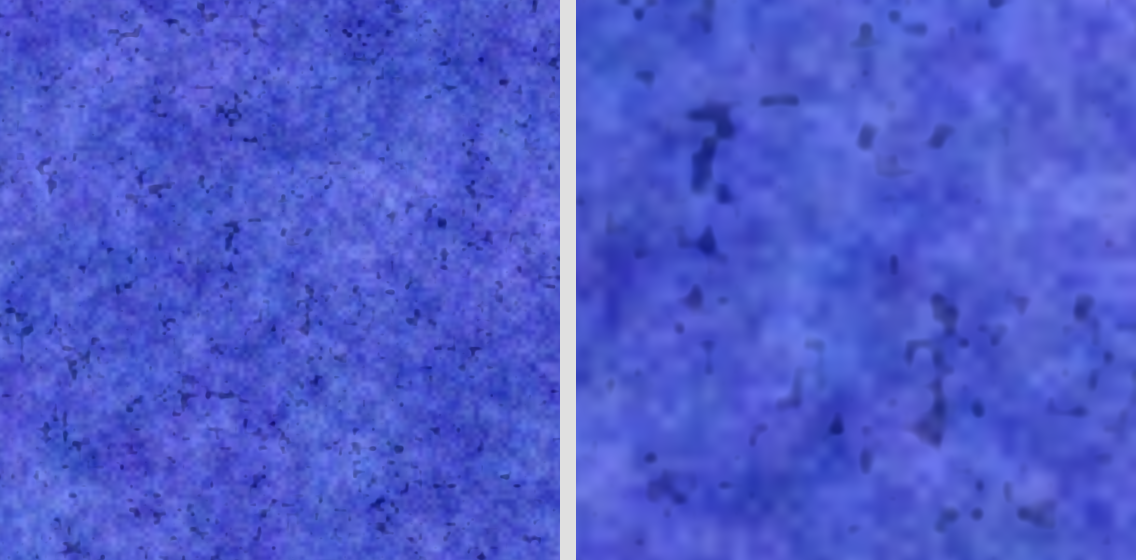
Left: the whole. Right: its middle third, enlarged.
This texture is drawn by a WebGL 2 fragment shader. Its source:

```glsl
#version 300 es
precision highp float;

#define BASE_COLOR vec3(0.303, 0.349, 0.812)
#define TONE_RANGE vec3(0.085, 0.090, 0.070)
#define HUE_SHIFT vec3(0.030, -0.024, 0.006)
#define SPECK_DEPTH vec3(0.130, 0.140, 0.230)
#define BLOTCH_SCALE 7.0
#define OCTAVES 5
#define ROUGHNESS 1.06
#define CLUMP_SCALE 21.0
#define SPECK_SCALE 62.0
#define GRAIN_SCALE 118.0
#define SPECK_START 0.50
#define SPECK_FULL 1.25

uniform vec2 u_resolution;
out vec4 fragColor;

// Integer hash of a lattice cell, from -1 to 1
float cellHash(ivec2 cell, int seed) {
    uvec2 q = uvec2(cell + 4096) * uvec2(1597u, 3571u);
    uint h = q.x ^ (q.y * 2971u) ^ (uint(seed) * 7919u);
    h = (h ^ (h >> 15)) * 73939u;
    h = (h ^ (h >> 13)) * 51787u;
    h = (h ^ (h >> 16)) * 88747u;
    h ^= h >> 15;
    return float(h & 65535u) / 32767.5 - 1.0;
}

// Smooth value noise; each seed also shifts the lattice
float valueNoise(vec2 p, int seed) {
    p += fract(float(seed) * vec2(0.618, 0.414)) * 9.0;
    ivec2 cell = ivec2(floor(p));
    vec2 f = fract(p);
    vec2 w = f * f * (3.0 - 2.0 * f);
    float bottom = mix(cellHash(cell, seed), cellHash(cell + ivec2(1, 0), seed), w.x);
    float top = mix(cellHash(cell + ivec2(0, 1), seed), cellHash(cell + ivec2(1, 1), seed), w.x);
    return mix(bottom, top, w.y);
}

// Layered noise whose fine octaves stay as strong as the broad ones
float mottling(vec2 p) {
    float sum = 0.0;
    float amplitude = 0.49;
    float scale = BLOTCH_SCALE;
    for (int i = 0; i < OCTAVES; i++) {
        sum += amplitude * valueNoise(p * scale, i + 1);
        amplitude *= ROUGHNESS;
        scale *= 2.03;
    }
    return sum;
}

// Small dark specks gathered in loose clumps
float darkSpecks(vec2 p) {
    float density = 0.5 * valueNoise(p * CLUMP_SCALE, 11)
                  + 0.7 * valueNoise(p * SPECK_SCALE, 12)
                  + 0.7 * valueNoise(p * GRAIN_SCALE, 13);
    return smoothstep(SPECK_START, SPECK_FULL, density);
}

// Drift between violet and azure
float hueDrift(vec2 p) {
    return 0.6 * valueNoise(p * 9.0, 21)
         + 0.5 * valueNoise(p * 24.0, 22)
         + 0.4 * valueNoise(p * 60.0, 23);
}

void main() {
    vec2 p = gl_FragCoord.xy / u_resolution.y;

    vec3 color = BASE_COLOR + TONE_RANGE * mottling(p);
    color += HUE_SHIFT * hueDrift(p);

    // Patches of duller blue
    color.b += 0.035 * valueNoise(p * 45.0, 31);

    color -= SPECK_DEPTH * darkSpecks(p);
    fragColor = vec4(clamp(color, 0.0, 1.0), 1.0);
}
```
